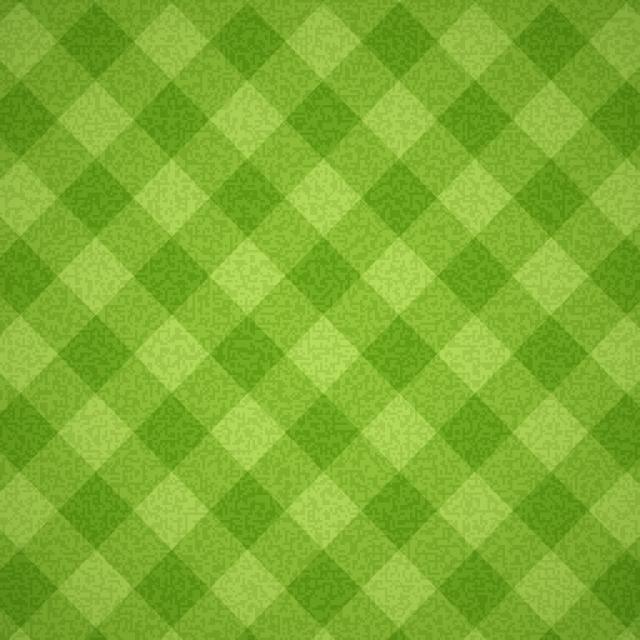
Write a three.js fragment shader that draws this pattern.

```glsl
// Diagonal green gingham with a woven fleck texture and darkened corners.
varying vec2 vUv;

const vec2 REPEAT = vec2(0.237, 0.2444);         // width and height of one diamond repeat
const vec2 LIGHT_CENTER = vec2(0.5052, 0.4466);  // centre of one light diamond
const float THREADS = 256.0;                     // fleck cells across the canvas

const vec3 DARK_GREEN = vec3(0.46, 0.68, 0.14);
const vec3 MID_GREEN = vec3(0.58, 0.77, 0.23);
const vec3 LIGHT_GREEN = vec3(0.705, 0.863, 0.353);
const vec3 FLECK_SHADE = vec3(0.068, 0.064, 0.057);
const vec3 CORNER_SHADE = vec3(0.27, 0.22, 0.36);

float hash(vec2 p) {
  vec3 q = fract(p.xyx * 0.1031);
  q += dot(q, q.yzx + 33.33);
  return fract((q.x + q.y) * q.z);
}

// Dot product of a random unit gradient at a lattice corner with the offset
float cornerSlope(vec2 corner, vec2 offset) {
  float angle = 6.2832 * hash(corner);
  return dot(vec2(cos(angle), sin(angle)), offset);
}

float gradientNoise(vec2 p) {
  vec2 i = floor(p);
  vec2 f = p - i;
  vec2 w = f * f * f * (f * (f * 6.0 - 15.0) + 10.0);
  vec2 e = vec2(1.0, 0.0);
  float low = mix(cornerSlope(i, f), cornerSlope(i + e, f - e), w.x);
  float high = mix(cornerSlope(i + e.yx, f - e.yx), cornerSlope(i + 1.0, f - 1.0), w.x);
  return mix(low, high, w.y);
}

// One cell of the weave: part of a short horizontal or vertical dash
float fleckCell(vec2 cell) {
  float across = gradientNoise(cell * vec2(0.37, 0.71) + 17.3);
  float upright = gradientNoise(cell * vec2(0.71, 0.37) + 271.9);
  return step(0.14, max(across, upright));
}

// Square cells blended only along their shared edges
float flecks(vec2 p) {
  vec2 base = floor(p - 0.5);
  vec2 w = clamp((fract(p - 0.5) - 0.5) / fwidth(p) + 0.5, 0.0, 1.0);
  vec2 e = vec2(1.0, 0.0);
  float low = mix(fleckCell(base), fleckCell(base + e), w.x);
  float high = mix(fleckCell(base + e.yx), fleckCell(base + 1.0), w.x);
  return mix(low, high, w.y);
}

// 1 inside stripes centred on whole numbers, half a period wide
float stripe(float t) {
  float edge = 0.25 - abs(fract(t + 0.5) - 0.5);
  return clamp(edge / fwidth(t) + 0.5, 0.0, 1.0);
}

// Crossing stripes give light, mid and dark diamonds
vec3 gingham(vec2 uv) {
  vec2 p = (uv - LIGHT_CENTER) / REPEAT;
  float rising = stripe(p.x - p.y);
  float falling = stripe(p.x + p.y);
  return mix(mix(DARK_GREEN, MID_GREEN, rising),
             mix(MID_GREEN, LIGHT_GREEN, rising), falling);
}

vec3 vignette(vec2 uv) {
  vec2 d = uv - vec2(0.5, 0.48);
  return 1.0 - CORNER_SHADE * 2.0 * dot(d, d);
}

void main() {
  vec3 color = gingham(vUv) - FLECK_SHADE * flecks(vUv * THREADS);
  gl_FragColor = vec4(color * vignette(vUv), 1.0);
}
```
